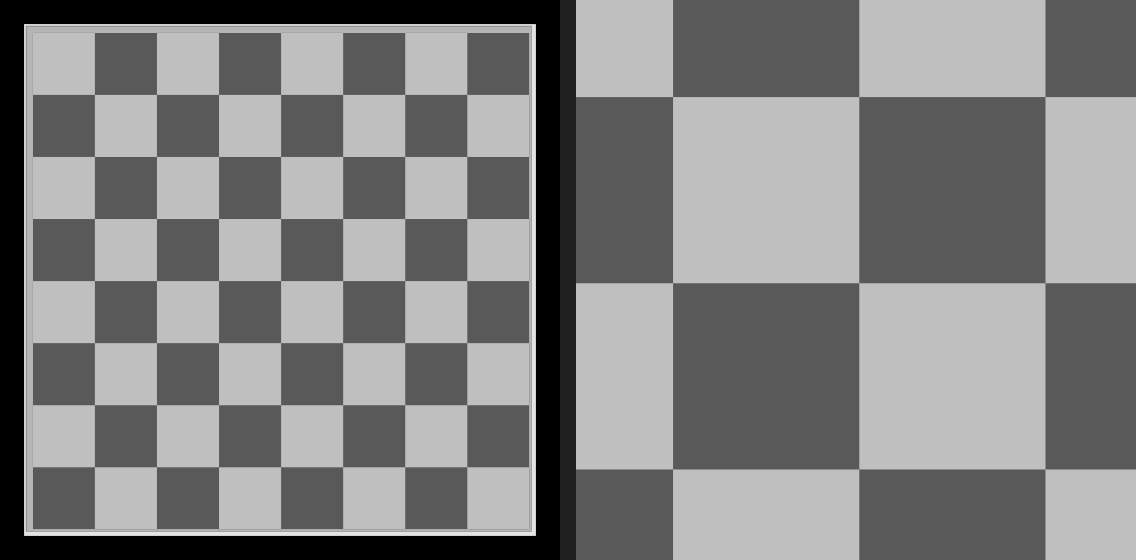
Left, the full canvas; right, a detail of the centre.
Reproduce this pattern procedurally as a WebGL 2 fragment shader.

```glsl
#version 300 es
precision highp float;
// Eight by eight grey checkerboard in a thin bevelled frame on black.

uniform vec2 u_resolution;
out vec4 outColor;

// Antialiased coverage of an axis-aligned rectangle.
float rectangle(vec2 p, vec2 low, vec2 high, vec2 pixel) {
    vec2 cover = clamp((p - low) / pixel + 0.5, 0.0, 1.0)
               * clamp((high - p) / pixel + 0.5, 0.0, 1.0);
    return cover.x * cover.y;
}

// Checker value from 0 to 1, with softened cell edges; the first cell is 1.
float checker(vec2 grid, vec2 softness) {
    vec2 wave = 0.5 - 2.0 * abs(fract(grid * 0.5 + 0.25) - 0.5);
    vec2 side = clamp(2.0 * wave / softness, -1.0, 1.0);
    return 0.5 + 0.5 * side.x * side.y;
}

void main() {
    float extent = min(u_resolution.x, u_resolution.y);
    vec2 p = (gl_FragCoord.xy - 0.5 * u_resolution) / extent + 0.5;
    vec2 pixel = vec2(1.0 / extent);

    // Frame: bright bevel, dark hairline, then a grey inner band.
    // The bevel is wider on the right and at the bottom.
    vec3 color = vec3(0.0);
    color = mix(color, vec3(0.89), rectangle(p, vec2(0.043), vec2(0.957), pixel));
    color = mix(color, vec3(0.53), rectangle(p, vec2(0.0460, 0.0505), vec2(0.9495, 0.9540), pixel));
    color = mix(color, vec3(0.71), rectangle(p, vec2(0.0477, 0.0518), vec2(0.9482, 0.9523), pixel));

    // Board of alternating flat squares.
    vec2 boardLow = vec2(0.0586, 0.0547);
    float cell = 0.8867 / 8.0;
    vec2 grid = (p - boardLow) / cell;
    vec3 squares = mix(vec3(0.75), vec3(0.35), checker(grid, pixel / cell));
    color = mix(color, squares, rectangle(p, boardLow, boardLow + 8.0 * cell, pixel));

    outColor = vec4(color, 1.0);
}
```
